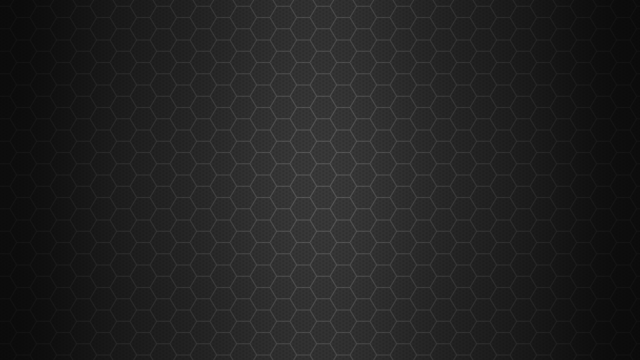
A Shadertoy shader for this pattern:

```glsl
// Dark honeycomb of thin grey outlines over a fine hexagonal mesh.
// Hexagons come from two interleaved grids, the mesh from three plane waves,
// and the light from layered cosines, so every part wraps at the edges.

const float PI = 3.14159265;
const float SQRT3 = 1.7320508;
const vec2 REPEATS = vec2(16.0, 16.0);      // column pairs across, rows down
const vec2 GRID_OFFSET = vec2(0.083, 0.222); // in repeats
const float LINE_WIDTH = 0.052;             // in hexagon heights
const float LINE_GAIN = 0.52;
const float LINE_RAGGED = 0.35;
const float MESH_COUNT = 6.0;               // mesh cells per hexagon height
const float MESH_DEPTH = 0.11;
const float EDGE_LIGHT = 0.050;
const float CENTRE_LIGHT = 0.216;
const float VERTICAL_FADE = 0.13;
const vec3 TINT = vec3(1.0, 1.0, 1.0);

// Distance to the nearest outline of flat-topped hexagons of height one.
float hexEdgeDistance(vec2 p) {
    vec2 period = vec2(SQRT3, 1.0);
    vec2 a = mod(p, period) - 0.5 * period;
    vec2 b = mod(p - 0.5 * period, period) - 0.5 * period;
    vec2 q = abs(dot(a, a) < dot(b, b) ? a : b);
    return 0.5 - max(q.y, dot(q, vec2(0.5 * SQRT3, 0.5)));
}

// Triangular lattice of soft dots, from -0.5 to 1 with zero mean.
float hexWaves(vec2 p) {
    vec2 k = 2.0 * PI * vec2(p.x / SQRT3, p.y);
    return (cos(k.x + k.y) + cos(k.x - k.y) + cos(2.0 * k.x)) / 3.0;
}

// Nearly linear falloff to both sides, with a slight fade up and down.
float backgroundLight(vec2 uv) {
    vec2 angle = 2.0 * PI * uv;
    float ramp = 0.5 - 0.45 * (cos(angle.x) + cos(3.0 * angle.x) / 9.0);
    float fade = 1.0 - VERTICAL_FADE * (0.5 + 0.5 * cos(angle.y));
    return mix(EDGE_LIGHT, CENTRE_LIGHT, ramp) * fade;
}

void mainImage(out vec4 fragColor, in vec2 fragCoord) {
    vec2 uv = fragCoord / iResolution.xy;
    vec2 p = (uv * REPEATS - GRID_OFFSET) * vec2(SQRT3, 1.0);
    float pixel = REPEATS.y / iResolution.y;

    // Mesh, faded out where it is too fine to resolve
    float resolved = 1.0 - smoothstep(0.4, 0.6, pixel * MESH_COUNT);
    float mesh = hexWaves(p * MESH_COUNT) * resolved;

    // Outlines, broken up by the mesh
    float d = hexEdgeDistance(p);
    float line = clamp((0.5 * LINE_WIDTH - d) / pixel + 0.5, 0.0, 1.0);
    line *= 1.0 + LINE_RAGGED * mesh;

    float shade = backgroundLight(uv) * (1.0 - MESH_DEPTH * mesh + LINE_GAIN * line);
    fragColor = vec4(TINT * shade, 1.0);
}
```
